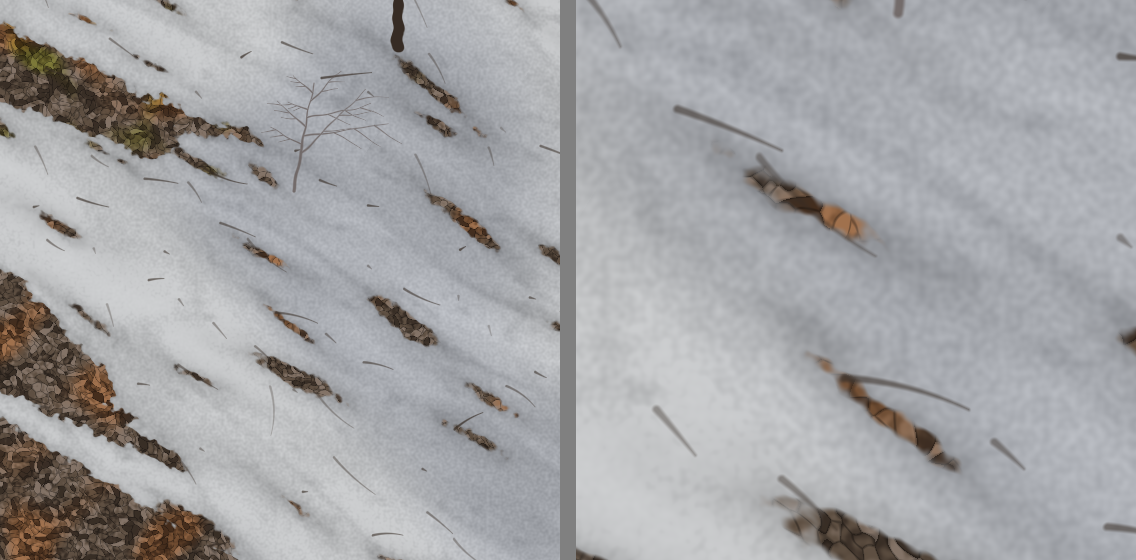
Left, the full canvas; right, a detail of the centre.
Reproduce this texture procedurally as a Shadertoy shader.

```glsl
// Thawing snow on a hillside: drifts run down to the right, with bare leaf litter
// in large banks and thin streaks, plus scattered twigs and one bare shrub.
// Gradient noise shapes the snow, tapered distances the earth, cells the leaves.
#define SLOPE vec2(0.85, -0.53)
#define SNOW_LEVEL 0.745
#define RELIEF 0.17
#define SHADOW 0.10
#define GRAIN 0.055
#define STREAK_SHARE 0.42
#define TWIG_SHARE 0.48
#define RAGGED 0.03
#define LEAF_SCALE 78.0
#define DARK_EARTH vec3(0.21, 0.17, 0.14)
#define MID_EARTH vec3(0.35, 0.295, 0.245)
#define PALE_LEAF vec3(0.49, 0.43, 0.385)

vec2 hash2(vec2 p) {
    vec3 q = fract(p.xyx * vec3(0.1031, 0.1030, 0.0973));
    q += dot(q, q.yzx + 33.33);
    return fract((q.xx + q.yz) * q.zy);
}
mat2 rotation(float a) { return mat2(cos(a), -sin(a), sin(a), cos(a)); }
vec2 neighbour(vec2 p, int n) { return floor(p) + vec2(n % 3 - 1, n / 3 - 1); }
float corner(vec2 id, vec2 f) {
    float a = 6.2832 * hash2(id).x;
    return dot(vec2(cos(a), sin(a)), f);
}
float noise(vec2 p) {
    vec2 i = floor(p), f = p - i, u = f * f * (3.0 - 2.0 * f), e = vec2(1, 0);
    return mix(mix(corner(i, f), corner(i + e, f - e), u.x),
               mix(corner(i + e.yx, f - e.yx), corner(i + 1.0, f - 1.0), u.x), u.y);
}
float fbm(vec2 p) {
    float sum = 0.0;
    for (float amp = 0.6; amp > 0.07; amp *= 0.5) {
        sum += amp * noise(p);
        p = rotation(0.6) * p * 2.1 + 7.3;
    }
    return sum;
}
// Distance to a segment whose radius changes from ra to rb
float taper(vec2 p, vec2 a, vec2 b, float ra, float rb) {
    vec2 d = b - a;
    float h = clamp(dot(p - a, d) / dot(d, d), 0.0, 1.0);
    return length(p - a - d * h) - mix(ra, rb, h);
}
// Large bare banks along the left side
float banks(vec2 p) {
    float d = taper(p, vec2(-0.02, 0.90), vec2(0.27, 0.77), 0.062, 0.05);
    d = min(d, taper(p, vec2(0.27, 0.80), vec2(0.47, 0.745), 0.026, 0.002));
    d = min(d, taper(p, vec2(-0.03, 0.43), vec2(0.14, 0.30), 0.092, 0.06));
    d = min(d, taper(p, vec2(0.18, 0.26), vec2(0.32, 0.17), 0.03, 0.01));
    return min(d, taper(p, vec2(-0.05, 0.05), vec2(0.35, -0.19), 0.2, 0.2));
}
// Small lens-shaped openings; q runs along and across the slope
float streaks(vec2 q) {
    vec2 cell = vec2(0.17, 0.085);
    float d = 1.0;
    for (int n = 0; n < 9; n++) {
        vec2 id = neighbour(q / cell, n), r = hash2(id + 11.0), k = hash2(id + 57.0);
        if (k.x > STREAK_SHARE) continue;
        vec2 e = rotation(0.3 * r.x - 0.15) * (q - (id + 0.2 + 0.6 * r) * cell);
        float len = mix(0.022, 0.085, k.y * k.y), wide = len * mix(0.13, 0.24, r.y);
        d = min(d, (length(e / vec2(len, wide)) - 1.0) * wide);
    }
    return d;
}
float twigs(vec2 q, float soft) {
    float cover = 0.0, cell = 0.085;
    for (int n = 0; n < 9; n++) {
        vec2 id = neighbour(q / cell, n), r = hash2(id + 91.0), k = hash2(id + 133.0);
        if (k.x > TWIG_SHARE) continue;
        vec2 e = rotation(2.6 * (r.x - 0.5) * r.y) * (q - (id + 0.2 + 0.6 * r) * cell);
        e.y += (r.y - 0.5) * 9.0 * e.x * e.x;
        float len = mix(0.004, 0.05, k.y * k.y);
        float d = taper(e, vec2(-len, 0), vec2(len, 0), 0.0022, 0.0006);
        cover = max(cover, smoothstep(soft, -soft, d) * mix(0.35, 0.95, r.x));
    }
    return cover;
}
// Leaning stem with alternating branches, each carrying side shoots
float shrub(vec2 p) {
    p += 0.006 * vec2(noise(p * 26.0), noise(p * 26.0 + 40.0));
    vec2 root = vec2(0.525, 0.66), top = vec2(0.56, 0.85);
    float d = taper(p, root, top, 0.0026, 0.0008), side = 1.0;
    for (float i = 0.0; i < 8.0; i++) {
        vec2 r = hash2(vec2(i, 5)), a = mix(root, top, 0.35 + 0.08 * i);
        float angle = 1.57 - side * (0.7 + 0.8 * r.x);
        vec2 dir = (0.115 + 0.035 * side) * (0.5 + 0.6 * r.y) * vec2(cos(angle), sin(angle));
        d = min(d, taper(p, a, a + dir, 0.0014, 0.0003));
        for (float j = 0.35; j < 0.9; j += 0.25) {
            vec2 b = a + dir * j, shoot = 0.38 * (rotation(0.7 * side) * dir);
            d = min(d, taper(p, b, b + shoot, 0.0009, 0.0001));
        }
        side = -side;
    }
    return d;
}
vec3 snow(vec2 p, vec2 q) {
    float drift = fbm(vec2(q.x * 1.7, q.y * 6.5) + 0.4 * noise(p * 4.0));
    float crease = abs(noise(vec2(q.x * 1.8 + 5.0, q.y * 8.0)));
    float shade = smoothstep(-0.1, 0.45, noise(p * 2.3 + 3.0) + 0.55 * (p.x - 0.35));
    float v = SNOW_LEVEL + RELIEF * drift - SHADOW * (shade - 0.3);
    v -= 0.055 * smoothstep(0.1, 0.0, crease) * smoothstep(-0.3, 0.2, drift);
    v -= 0.06 * smoothstep(0.25, 0.6, noise(q * vec2(17, 30)));
    v += GRAIN * (noise(p * 190.0) + 0.6 * noise(p * 75.0));
    v = min(v, 0.6 + 0.25 * v);
    return v + mix(vec3(-0.004, 0.002, 0.008), vec3(-0.012, 0, 0.024), shade);
}
// Overlapping leaf flakes, with tan and mossy areas
vec3 litter(vec2 p, vec2 q) {
    vec2 g = q * LEAF_SCALE + 0.7 * noise(p * 30.0);
    float best = 9.0, next = 9.0, tone = 0.0;
    for (int n = 0; n < 9; n++) {
        vec2 id = neighbour(g, n), r = hash2(id);
        float d = length(rotation(2.4 * r.y - 1.2) * (g - id - r) * vec2(0.65, 1.5));
        next = min(next, max(d, best));
        if (d < best) { best = d; tone = hash2(id + 71.0).x; }
    }
    tone += 0.7 * fbm(p * 22.0) + 0.35 * noise(p * 150.0);
    vec3 col = mix(DARK_EARTH, MID_EARTH, smoothstep(0.1, 0.5, tone));
    col = mix(col, PALE_LEAF, smoothstep(0.55, 0.95, tone));
    col *= mix(0.72, 1.05, smoothstep(0.0, 0.22, next - best));
    col *= mix(vec3(1), vec3(1.22, 0.98, 0.75), smoothstep(0.0, 0.4, noise(p * 9.0)));
    float moss = smoothstep(0.05, 0.4, noise(p * 14.0 + 8.0)) * smoothstep(0.6, 0.8, p.y);
    return col * mix(vec3(1), vec3(0.95, 1.05, 0.55), moss);
}
void mainImage(out vec4 fragColor, in vec2 fragCoord) {
    vec2 p = fragCoord / iResolution.y;
    vec2 q = vec2(dot(p, SLOPE), dot(p, vec2(-SLOPE.y, SLOPE.x)));
    float soft = max(0.0014, 0.8 / iResolution.y);
    // Ragged openings with damp snow around them
    float rough = RAGGED * (fbm(q * vec2(16, 26)) + 0.35 * noise(p * 85.0));
    float bare = min(banks(p) + rough, streaks(q) + 0.5 * rough);
    vec3 col = snow(p, q) * (1.0 - 0.18 * exp(-max(bare, 0.0) / 0.012));
    col = mix(col, litter(p, q), smoothstep(2.0 * soft, -2.0 * soft, bare));
    // Twigs, shrub and the foot of a thin trunk
    col = mix(col, DARK_EARTH, 0.75 * twigs(q, soft));
    col = mix(col, vec3(0.4, 0.36, 0.35), 0.8 * smoothstep(soft, -soft, shrub(p)));
    float trunk = taper(p, vec2(0.71, 0.915), vec2(0.712, 1.02), 0.011, 0.007);
    trunk += 0.006 * noise(p * 50.0);
    col = mix(col, DARK_EARTH, smoothstep(soft, -soft, trunk));
    fragColor = vec4(col, 1);
}
```
